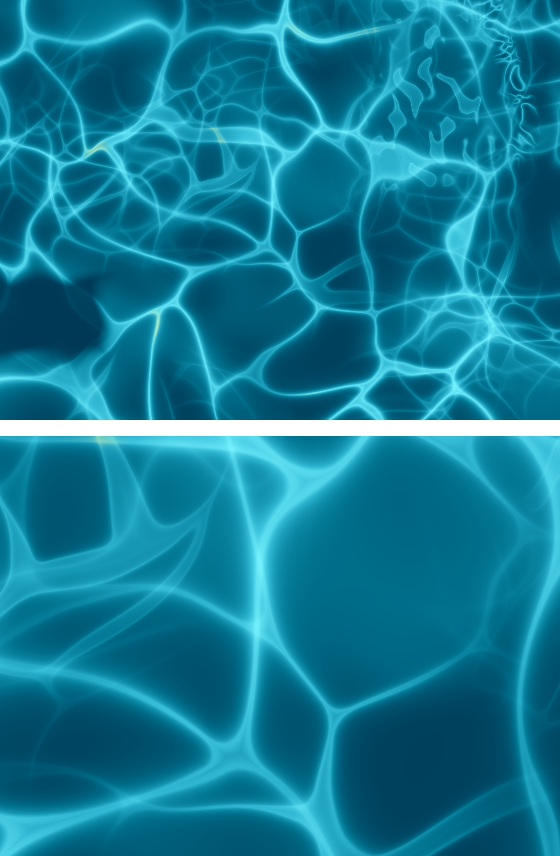
Top: the whole. Bottom: its middle third, enlarged.
Reproduce this texture procedurally as a Shadertoy shader.

```glsl
// Sunlight caustics on the floor of a blue pool, with a splash at upper right.
// Warped, rounded Voronoi borders become folded ribbons of light; gradient
// noise adds haze, loose filaments and ripples. A teal ramp colours the sum.

vec2 hash2(vec2 p) {
    vec3 h = fract(p.xyx * vec3(0.1031, 0.1030, 0.0973));
    h += dot(h, h.yzx + 33.33);
    return fract((h.xx + h.yz) * h.zy);
}

float cornerSlope(vec2 cell, vec2 offset) {
    float angle = 6.2832 * hash2(cell).x;
    return dot(vec2(cos(angle), sin(angle)), offset);
}

// Gradient noise, about -0.7 to 0.7
float noise(vec2 p) {
    vec2 c = floor(p), f = p - c, e = vec2(1.0, 0.0);
    vec2 u = f * f * f * (f * (f * 6.0 - 15.0) + 10.0);
    return mix(mix(cornerSlope(c, f), cornerSlope(c + e, f - e), u.x),
               mix(cornerSlope(c + e.yx, f - e.yx), cornerSlope(c + 1.0, f - 1.0), u.x), u.y);
}

vec2 warp(vec2 p, float freq, float amount) {
    return p + amount * vec2(noise(p * freq + 11.3), noise(p * freq + 47.9));
}

float smoothMin(float a, float b, float k) {
    float h = max(k - abs(a - b), 0.0) / k;
    return min(a, b) - h * h * k * 0.25;
}

// Distance to the nearest Voronoi border, rounded at the junctions
float borderDistance(vec2 p, float rounding) {
    vec2 cell = floor(p), f = p - cell, home = vec2(0.0), nearest = vec2(0.0);
    float best = 9.0, edge = 9.0;
    for (int k = 0; k < 9; k++) {
        vec2 o = vec2(k % 3 - 1, k / 3 - 1);
        vec2 r = o + 0.05 + 0.9 * hash2(cell + o) - f;
        float d = dot(r, r);
        if (d < best) { best = d; home = o; nearest = r; }
    }
    for (int k = 0; k < 25; k++) {
        vec2 o = home + vec2(k % 5 - 2, k / 5 - 2);
        vec2 r = o + 0.05 + 0.9 * hash2(cell + o) - f;
        vec2 gap = r - nearest;
        if (dot(gap, gap) > 0.0001)
            edge = smoothMin(edge, dot(0.5 * (nearest + r), normalize(gap)), rounding);
    }
    return edge;
}

// Translucent sheet of light with a brighter rim
float fold(float d, float halfWidth, float soft) {
    float sheet = 1.0 - smoothstep(-soft, soft, d - halfWidth);
    return 0.42 * sheet + 0.65 * exp(-abs(d - halfWidth) / (1.6 * soft));
}

float ribbonNet(vec2 p, float scale, float seed, float spread, float pixel) {
    vec2 q = warp(warp(p + seed, 2.6, 0.15), 7.0, 0.035);
    float d = borderDistance(q * scale, 0.1);
    float swell = smoothstep(-0.1, 0.5, noise(p * 4.0 + seed));
    float power = 0.35 + 0.95 * smoothstep(-0.35, 0.4, noise(p * 3.1 + seed * 1.7));
    float soft = max(0.014, pixel * scale);
    return power * (fold(d, 0.005 + spread * swell * swell, soft) + 0.2 * exp(-max(d, 0.0) / 0.09));
}

float filament(vec2 p, float thickness) {
    return exp(-abs(noise(p)) / thickness);
}

// Rough crescent of ripples with beads of light inside it
float splash(vec2 p, float crest, float pool) {
    vec2 q = warp(p, 16.0, 0.04);
    float ripples = pow(filament(q * 36.0, 0.16), 1.5);
    float beads = noise(q * vec2(27.0, 18.0));
    float outline = exp(-abs(beads - 0.2) / 0.05) + 0.4 * smoothstep(0.2, 0.3, beads);
    return 0.8 * crest * ripples + 0.55 * pool * outline;
}

vec3 waterColor(float green) {
    float red = 1.2 * pow(max(green - 0.42, 0.0), 1.5);
    float blue = green + 0.11 - 0.3 * max(green - 0.73, 0.0);
    return vec3(red, green, blue);
}

void mainImage(out vec4 fragColor, in vec2 fragCoord) {
    float pixel = 1.0 / iResolution.y;
    vec2 p = fragCoord * pixel;
    vec2 bent = warp(p, 3.5, 0.14);

    // Regions: churned water, splash, hanging streaks, dark floor
    float churn = smoothstep(-0.05, 0.4, noise(bent * 2.3 + 5.0) + 0.25 * exp(-6.0 * length(p - vec2(0.35, 0.47))));
    vec2 toSplash = bent - vec2(0.95, 0.74);
    float radius = length(toSplash);
    float facing = smoothstep(0.3, 0.75, dot(toSplash / max(radius, 0.001), vec2(0.88, 0.47)));
    float crest = facing * (1.0 - smoothstep(0.01, 0.05, abs(radius - 0.25)));
    float pool = (1.0 - smoothstep(0.15, 0.25, radius)) * smoothstep(-0.1, 0.05, toSplash.x);
    float curtain = smoothstep(0.95, 1.15, p.x) * smoothstep(0.38, 0.55, p.y);
    vec2 box = abs(warp(p, 9.0, 0.05) - vec2(0.08, 0.25)) - vec2(0.16, 0.09);
    float shade = 1.0 - smoothstep(-0.02, 0.03, max(box.x, box.y));

    // Layers of light
    float haze = noise(bent * 2.7 + 31.0) + 0.5 * noise(bent * 6.0 + 8.0);
    float light = 0.2 * smoothstep(-0.2, 0.55, haze) + 0.06 * churn;
    light += ribbonNet(p, 3.9, 3.7, 0.11, pixel);
    light += 0.55 * smoothstep(-0.15, 0.3, noise(p * 2.4 + 19.0)) * ribbonNet(p, 5.6, 23.1, 0.09, pixel);
    light += 0.35 * churn * ribbonNet(bent, 8.5, 41.6, 0.16, pixel);
    light += 0.22 * churn * filament(bent * vec2(6.0, 8.0) + 2.0, 0.05);
    light += 0.4 * curtain * filament(warp(p, 9.0, 0.05) * vec2(9.0, 3.2) + 6.0, 0.045);
    light = light * (1.0 - 0.55 * max(crest, 0.5 * pool)) + splash(p, crest, pool);
    light *= 1.0 - 0.93 * shade;

    // Colour, with a few warm refracted fringes
    float green = 0.25 - 0.04 * shade + 0.75 * (1.0 - exp(-1.3 * light));
    float fringe = smoothstep(0.38, 0.6, noise(p * 7.0 + 14.0)) * smoothstep(0.5, 1.0, light);
    vec3 color = waterColor(green) + fringe * vec3(0.35, 0.05, -0.2);
    fragColor = vec4(clamp(color, 0.0, 1.0), 1.0);
}
```
